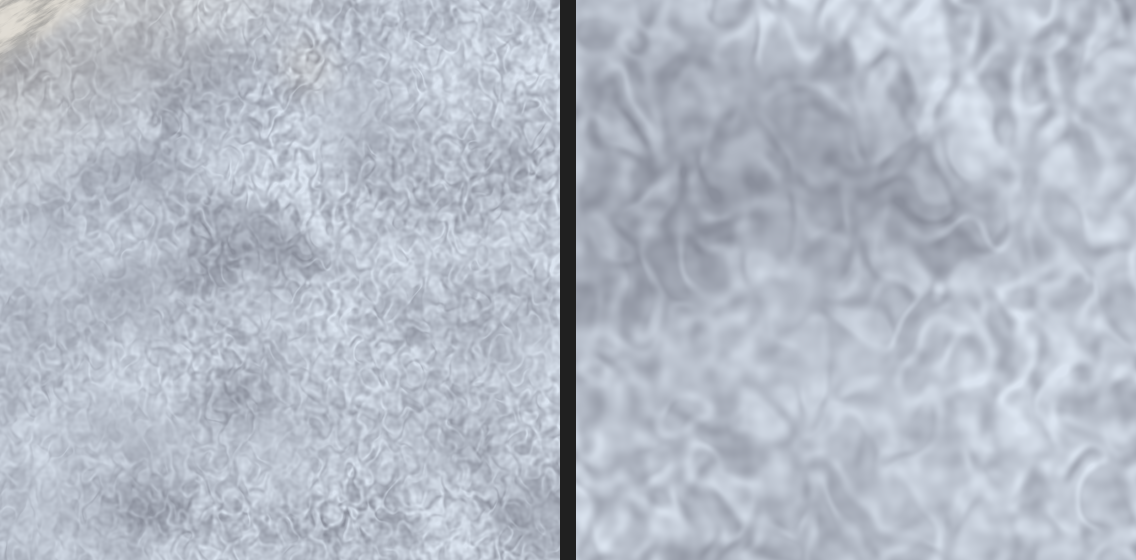
Left: the whole. Right: its middle third, enlarged.
A Shadertoy shader for this texture:

```glsl
// Weathered blue-grey stone: cloudy smudges, fine curly mottling and a warm corner.

const vec3 SLATE = vec3(0.555, 0.575, 0.625);  // darkest stone
const vec3 FROST = vec3(0.845, 0.880, 0.925);  // lightest stone
const vec3 CREAM = vec3(0.90, 0.88, 0.84);     // lit streaks in the corner
const vec3 TAUPE = vec3(0.65, 0.64, 0.62);     // shade between the streaks
const vec3 WARM_TINT = vec3(0.025, 0.004, -0.030);

const float MEAN_TONE = 0.60;
const float CLOUD_AMOUNT = 0.42;
const float CURL_AMOUNT = 0.23;
const float GRAIN_AMOUNT = 0.28;
const vec2 CURL_SCALE = vec2(42.0, 34.0);      // cells per canvas, taller than wide
const float GRAIN_SCALE = 88.0;

// Smudges: centre, then radii
const int SMUDGE_COUNT = 8;
const vec4 SMUDGES[SMUDGE_COUNT] = vec4[](
    vec4(0.42, 0.580, 0.095, 0.055),
    vec4(0.31, 0.505, 0.080, 0.035),
    vec4(0.55, 0.535, 0.040, 0.035),
    vec4(0.71, 0.450, 0.045, 0.060),
    vec4(0.43, 0.260, 0.050, 0.045),
    vec4(0.28, 0.110, 0.100, 0.050),
    vec4(0.97, 0.080, 0.110, 0.080),
    vec4(0.20, 0.860, 0.220, 0.060));
const float SMUDGE_DEPTH[SMUDGE_COUNT] = float[](
    0.40, 0.26, 0.24, 0.18, 0.14, 0.16, 0.30, 0.20);

// Integer hash giving a gradient in [-1, 1]
vec2 hashGradient(vec2 cell) {
    uvec2 h = uvec2(ivec2(cell)) * 1664525u + 1013904223u;
    h.x += h.y * 1664525u;
    h.y += h.x * 1664525u;
    h ^= h >> 16u;
    h.x += h.y * 1664525u;
    h.y += h.x * 1664525u;
    h ^= h >> 16u;
    return vec2(h & 65535u) / 32767.5 - 1.0;
}

float gradientNoise(vec2 p) {
    vec2 cell = floor(p);
    vec2 f = p - cell;
    vec2 u = f * f * f * (f * (f * 6.0 - 15.0) + 10.0);
    vec2 e = vec2(0.0, 1.0);
    float a = dot(hashGradient(cell), f);
    float b = dot(hashGradient(cell + e.yx), f - e.yx);
    float c = dot(hashGradient(cell + e.xy), f - e.xy);
    float d = dot(hashGradient(cell + e.yy), f - e.yy);
    return mix(mix(a, b, u.x), mix(c, d, u.x), u.y);
}

float fbm(vec2 p) {
    float sum = 0.0;
    float amplitude = 1.0;
    for (int i = 0; i < 4; i++) {
        sum += amplitude * gradientNoise(p);
        p = mat2(1.6, 1.2, -1.2, 1.6) * p + 17.3;
        amplitude *= 0.55;
    }
    return sum;
}

vec2 noisePair(vec2 p) {
    return vec2(gradientNoise(p), gradientNoise(p + 41.7));
}

// Thin winding line along the zero level of the noise
float curl(vec2 p) {
    return 1.0 - smoothstep(0.0, 0.26, abs(gradientNoise(p)));
}

float smudgeTone(vec2 p) {
    vec2 ragged = p + 0.055 * noisePair(p * 9.0) + 0.035 * noisePair(p * 24.0 + 5.0);
    float tone = 0.0;
    for (int i = 0; i < SMUDGE_COUNT; i++) {
        vec2 q = (ragged - SMUDGES[i].xy) / SMUDGES[i].zw;
        tone += SMUDGE_DEPTH[i] * (1.0 - smoothstep(0.35, 1.75, length(q)));
    }
    return tone;
}

void mainImage(out vec4 fragColor, in vec2 fragCoord) {
    vec2 p = fragCoord / iResolution.xy;

    // Broad clouds, paler to the right, with smudges
    float tone = MEAN_TONE + CLOUD_AMOUNT * fbm(p * vec2(4.2, 5.0) + 3.0);
    tone += 0.10 * (p.x - 0.5) - smudgeTone(p);

    // Curly light and dark veins, strongest right of centre
    vec2 q = p * CURL_SCALE;
    q += 0.75 * noisePair(q * 0.8 + 9.0);
    float patchy = 1.0 + 0.9 * gradientNoise(p * 7.0 + 30.0);
    float strength = patchy * mix(0.75, 1.1, smoothstep(0.2, 0.55, p.x));
    float veins = curl(q) - curl(q * 0.9 + 63.0);
    float grain = gradientNoise(p * GRAIN_SCALE + 0.4 * q);
    tone += strength * (CURL_AMOUNT * veins + GRAIN_AMOUNT * grain);

    vec3 color = mix(SLATE, FROST, clamp(tone, -0.05, 1.05));

    // Warm haze, and streaks along the upper left corner
    vec2 along = normalize(vec2(0.18, 0.11));
    vec2 fromEdge = p - vec2(0.0, 0.90);
    float depth = dot(fromEdge, vec2(-along.y, along.x));
    vec2 streakSpace = vec2(dot(fromEdge, along) * 12.0, depth * 50.0);
    float streak = smoothstep(-0.35, 0.4, fbm(streakSpace) + 0.12);
    float haze = smoothstep(-0.32, 0.02, depth);
    float spot = 1.0 - smoothstep(0.0, 0.09, length(p - vec2(0.55, 0.88)));
    color += WARM_TINT * (haze + 0.7 * spot);
    float corner = smoothstep(-0.035, 0.025, depth + 0.02 * gradientNoise(p * 20.0));
    color = mix(color, mix(TAUPE, CREAM, streak), 0.85 * corner);

    fragColor = vec4(color, 1.0);
}
```
